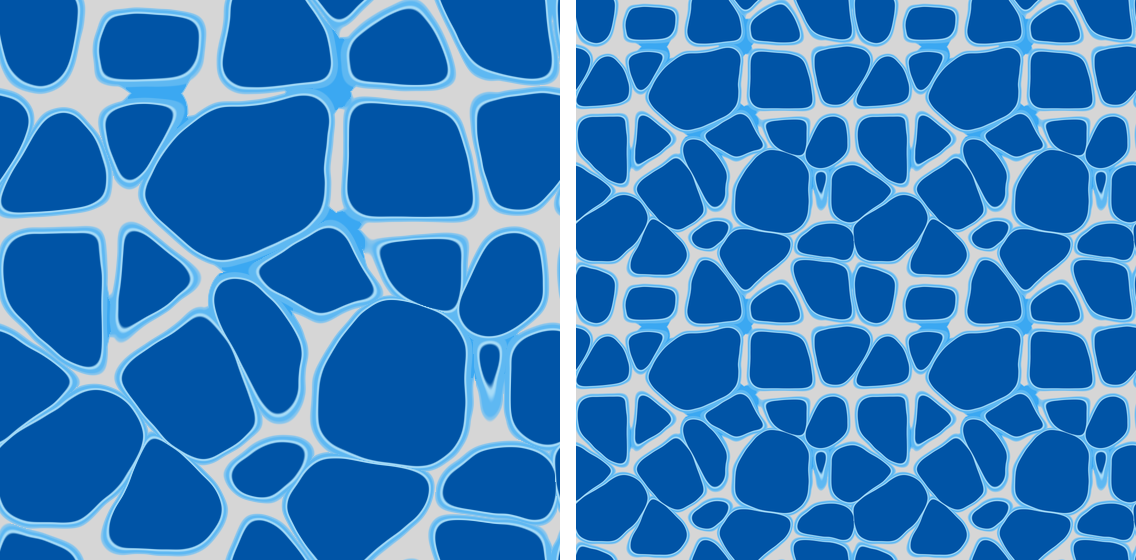
Left: one tile. Right: repeated 2 by 2.
This texture is drawn by a Shadertoy shader. Its source:

```glsl
// Blue rounded stones parted by pale branching veins.
// A wrapping weighted Voronoi diagram gives the stones; a smooth minimum of
// the border distances rounds them, and vein depth selects the colour bands.

#define GRID 5.0          // stone sites per side
#define JITTER 0.92       // scatter of the sites inside their grid squares
#define SIZE_SPREAD 0.50  // difference between large and small stones
#define ROUNDING 0.016    // corner radius of the stones
#define VEIN_MIN -0.003   // half width of the thinnest veins
#define VEIN_MAX 0.024    // half width of the widest veins
#define WARP 0.045        // bending of the outlines
#define RIM 0.0034        // pale line next to the stone
#define BAND 0.0045       // light blue band
#define INNER 0.0028      // soft line around the grey core
#define POOL 0.025        // extra depth of blue in pooled veins
#define SEED 17.0

const vec3 STONE_BLUE = vec3(0.00, 0.33, 0.65);
const vec3 RIM_PALE   = vec3(0.65, 0.86, 0.97);
const vec3 BAND_BLUE  = vec3(0.37, 0.72, 0.95);
const vec3 INNER_BLUE = vec3(0.52, 0.77, 0.93);
const vec3 POOL_BLUE  = vec3(0.23, 0.66, 0.95);
const vec3 CORE_GREY  = vec3(0.84, 0.84, 0.84);

vec3 hash3(vec2 p) {
    vec3 q = fract(vec3(p.xyx + SEED) * vec3(0.1031, 0.1030, 0.0973));
    q += dot(q, q.yxz + 33.33);
    return fract((q.xxy + q.yzz) * q.zyx);
}

// Three channels of value noise that wrap after one canvas
vec3 wrapNoise(vec2 uv, float period) {
    vec2 p = uv * period, cell = floor(p), f = p - cell;
    f = f * f * f * (f * (f * 6.0 - 15.0) + 10.0);
    vec2 lo = mod(cell, period), hi = mod(cell + 1.0, period);
    vec2 shift = vec2(period * 7.0);
    vec3 bottom = mix(hash3(lo + shift), hash3(vec2(hi.x, lo.y) + shift), f.x);
    vec3 top = mix(hash3(vec2(lo.x, hi.y) + shift), hash3(hi + shift), f.x);
    return mix(bottom, top, f.y);
}

// Site position in xy, weight in z
vec3 stoneSite(vec2 cell) {
    vec3 h = hash3(mod(cell, GRID));
    return vec3(cell + 0.5 + JITTER * (h.xy - 0.5), SIZE_SPREAD * h.z);
}

float power(vec2 p, vec3 site) {
    vec2 d = p - site.xy;
    return dot(d, d) - site.z;
}

// Rounded distance from the border of the enclosing stone
float borderDistance(vec2 uv) {
    vec2 p = uv * GRID, base = floor(p);
    vec3 home = vec3(0.0);
    float best = 1e5;
    for (int y = -2; y <= 2; y++)
    for (int x = -2; x <= 2; x++) {
        vec3 site = stoneSite(base + vec2(x, y));
        float reach = power(p, site);
        if (reach < best) { best = reach; home = site; }
    }
    float k = ROUNDING * GRID, sum = 1e-12;
    for (int y = -2; y <= 2; y++)
    for (int x = -2; x <= 2; x++) {
        vec3 site = stoneSite(base + vec2(x, y));
        float gap = distance(site.xy, home.xy);
        if (gap > 0.001) sum += exp(-(power(p, site) - best) / (2.0 * gap * k));
    }
    return -ROUNDING * log(sum);
}

void mainImage(out vec4 fragColor, in vec2 fragCoord) {
    vec2 uv = fragCoord / iResolution.xy;
    float soft = 0.8 / min(iResolution.x, iResolution.y);

    // Bend the outlines: broad curves plus a slight hand-cut wobble
    vec2 bent = uv + WARP * (wrapNoise(uv, 5.0).xy - 0.5)
                   + 0.10 * WARP * (wrapNoise(uv, 24.0).xy - 0.5);

    // Vein width and pooling drift over the canvas
    vec3 drift = wrapNoise(uv, 7.0);
    float halfWidth = mix(VEIN_MIN, VEIN_MAX, drift.x);
    float depth = halfWidth - borderDistance(bent);
    float pooled = smoothstep(0.62, 0.85, drift.y);
    float coreStart = RIM + BAND * mix(0.75, 1.25, drift.z) + POOL * pooled;

    // Stack the bands from the stone to the middle of the vein
    vec3 color = mix(STONE_BLUE, RIM_PALE, smoothstep(-soft, soft, depth));
    color = mix(color, BAND_BLUE, smoothstep(-soft, soft, depth - RIM));
    float poolFill = smoothstep(-soft, soft, depth - 0.012) * step(0.3, pooled);
    color = mix(color, POOL_BLUE, poolFill);
    color = mix(color, INNER_BLUE, smoothstep(-soft, soft, depth - coreStart));
    color = mix(color, CORE_GREY, smoothstep(-soft, soft, depth - coreStart - INNER));

    fragColor = vec4(color, 1.0);
}
```
